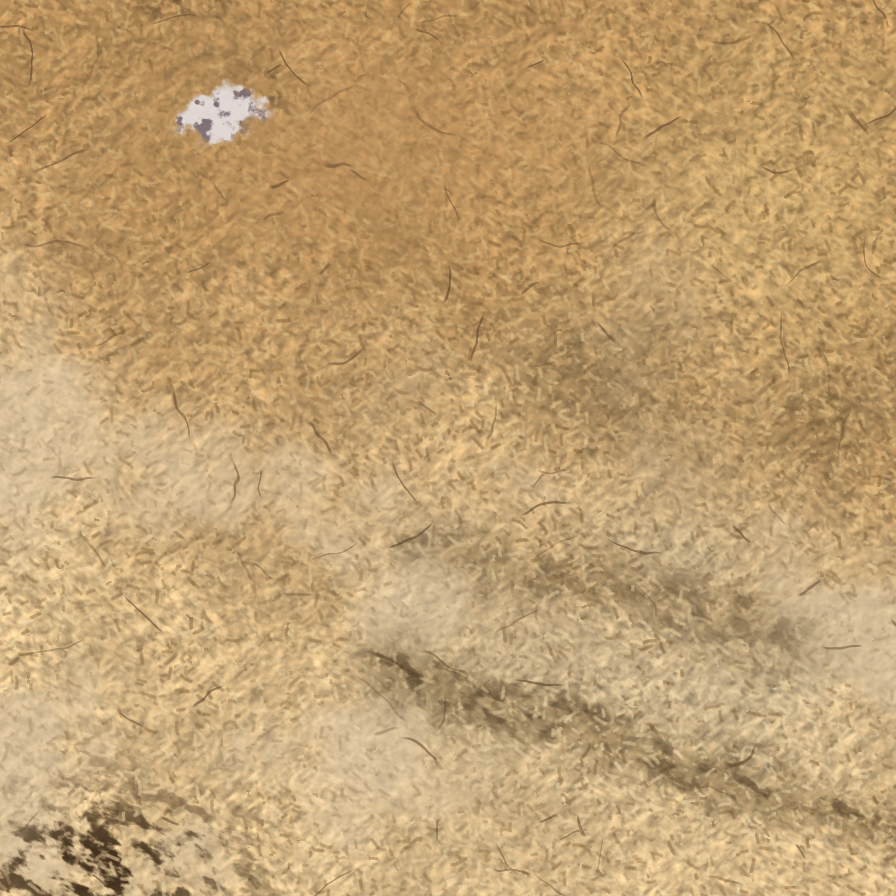
This texture is drawn by a three.js fragment shader. Its source:

```glsl
// Dry trampled grass on dusty soil, with straw, twigs, dark furrows and a chalky patch
varying vec2 vUv;

float hash(vec2 p) {
  vec3 q = fract(p.xyx * 0.1031);
  q += dot(q, q.yzx + 33.33);
  return fract((q.x + q.y) * q.z);
}

float noise(vec2 p) {
  vec2 i = floor(p), f = fract(p);
  f = f * f * (3.0 - 2.0 * f);
  return mix(mix(hash(i), hash(i + vec2(1, 0)), f.x),
             mix(hash(i + vec2(0, 1)), hash(i + vec2(1, 1)), f.x), f.y);
}

mat2 turn(float a) {
  return mat2(cos(a), -sin(a), sin(a), cos(a));
}

float fbm(vec2 p) {
  float sum = 0.0, gain = 0.53;
  for (int i = 0; i < 4; i++) {
    sum += gain * noise(p);
    p = turn(0.6) * p * 2.03 + 17.0;
    gain *= 0.5;
  }
  return sum;
}

// Soft elliptical blob
float spot(vec2 p, vec2 center, vec2 radius) {
  vec2 d = (p - center) / radius;
  return exp(-dot(d, d));
}

// Soft band around the segment from a to b
float furrow(vec2 p, vec2 a, vec2 b, float width) {
  vec2 ab = b - a;
  float t = clamp(dot(p - a, ab) / dot(ab, ab), 0.0, 1.0);
  float d = length(p - a - ab * t) / width;
  return exp(-d * d);
}

// Scattered bent strands: x is coverage, y is the tone of the top strand
vec2 strands(vec2 p, float count, float width, float chance) {
  vec2 q = p * count, result = vec2(0.0, 0.5);
  for (int j = -1; j <= 1; j++) {
    for (int i = -1; i <= 1; i++) {
      vec2 cell = floor(q) + vec2(i, j);
      vec2 seed = cell + count;
      vec2 d = q - cell - vec2(hash(seed + 3.1), hash(seed + 41.7));
      d = turn(-0.5 + 2.6 * (hash(seed + 73.3) - 0.5)) * d;
      d.y += (hash(seed + 91.9) - 0.5) * 0.7 * d.x * d.x;
      float reach = 0.3 + 0.55 * hash(seed + 117.3);
      float cover = (1.0 - smoothstep(width * 0.3, width, abs(d.y)))
                  * (1.0 - smoothstep(reach * 0.6, reach, abs(d.x)))
                  * step(hash(seed + 153.7), chance);
      if (cover > result.x) result = vec2(cover, hash(seed + 201.1));
    }
  }
  return result;
}

// Fine fibres stretched along one direction
float fibres(vec2 p, float angle) {
  vec2 q = turn(angle) * p;
  return noise(q * vec2(85, 230)) + 0.6 * noise(q * vec2(150, 290) + 31.0) - 0.8;
}

void main() {
  vec2 p = vUv;
  float broad = fbm(p * 4.0 + 5.0), patches = fbm(p * 11.0 + 23.0);
  vec2 w = p + 0.06 * (vec2(patches, fbm(p * 9.0 + 61.0)) - 0.5);

  // Ground: brown above, pale and dusty towards the lower left
  float pale = smoothstep(0.15, 1.05, 1.25 - p.y - 0.3 * p.x + (broad - 0.5) * 0.7);
  vec3 color = mix(vec3(0.71, 0.55, 0.35), vec3(0.84, 0.72, 0.53), pale);
  color *= 0.9 + 0.2 * patches;
  float bare = spot(w, vec2(0.42, 0.85), vec2(0.28, 0.13));
  color = mix(color, vec3(0.73, 0.56, 0.36), 0.6 * bare);
  float sunny = spot(w, vec2(0.88, 0.78), vec2(0.18, 0.2));
  color = mix(color, vec3(0.82, 0.69, 0.46), 0.55 * sunny);

  // Dust films and the grey washed area
  float dust = smoothstep(0.5, 0.72, fbm(p * 6.5 + 83.0)) * smoothstep(0.2, 0.7, pale);
  color = mix(color, vec3(0.85, 0.76, 0.62), 0.8 * dust);
  float grey = max(furrow(w, vec2(0.55, 0.26), vec2(0.85, 0.22), 0.11),
                   spot(w, vec2(0.75, 0.37), vec2(0.12, 0.08)));
  color = mix(color, vec3(0.77, 0.69, 0.55), 0.75 * grey);

  // Shaded furrows and darker growth
  float track = furrow(w, vec2(0.43, 0.26), vec2(1.02, 0.07), 0.03)
              + 0.6 * furrow(w, vec2(0.48, 0.4), vec2(0.88, 0.28), 0.035);
  float growth = spot(w, vec2(0.66, 0.57), vec2(0.1, 0.09))
               + 0.8 * spot(w, vec2(0.94, 0.54), vec2(0.13, 0.08));
  color = mix(color, vec3(0.5, 0.41, 0.27), clamp(0.55 * track + 0.4 * growth, 0.0, 0.75));

  // Fibre relief, lit from the upper left
  float rough = (1.0 - 0.55 * bare) * (1.0 - 0.55 * dust) * (0.65 + 0.7 * patches);
  float grain = mix(fibres(p, -0.55), fibres(p, 0.7), smoothstep(0.4, 0.65, fbm(p * 16.0)));
  vec2 lit = vec2(-0.002, 0.002);
  float relief = fbm((p - lit) * 75.0) - fbm((p + lit) * 75.0);
  color *= 1.0 + rough * (0.24 * grain + 0.42 * relief);

  // Straw in two sizes, then sparse twigs
  vec2 straw = strands(p, 74.0, 0.22, 0.7), chaff = strands(p, 122.0, 0.32, 0.6);
  vec3 shade = vec3(0.47, 0.35, 0.2), gold = mix(vec3(0.89, 0.76, 0.52), vec3(0.97, 0.88, 0.7), pale);
  color = mix(color, mix(shade, gold, smoothstep(0.1, 0.6, chaff.y)), 0.34 * rough * chaff.x);
  color = mix(color, mix(shade, gold, smoothstep(0.15, 0.65, straw.y)), 0.42 * rough * straw.x);
  vec2 twig = strands(w, 23.0, 0.045, 0.22);
  color = mix(color, vec3(0.37, 0.27, 0.17), 0.6 * twig.x * (0.4 + 0.6 * twig.y));

  // Dark gaps in the tangled clumps
  float clump = 1.1 * spot(w, vec2(0.1, 0.03), vec2(0.17, 0.08)) + 0.55 * track
              + 0.7 * spot(w, vec2(0.29, 0.905), vec2(0.04, 0.02))
              + 0.6 * spot(w, vec2(0.2, 1.0), vec2(0.06, 0.02)) + 0.2 * growth;
  float gaps = smoothstep(0.46, 0.68, fbm(turn(-0.5) * p * vec2(45, 80)));
  color = mix(color, vec3(0.27, 0.2, 0.12), clamp(clump, 0.0, 1.0) * gaps * (1.0 - 0.6 * straw.x));

  // Chalky patch with violet specks
  vec2 c = turn(0.35) * (p - vec2(0.247, 0.874));
  float edge = length(c / vec2(0.055, 0.03)) + 1.1 * (fbm(p * 60.0) - 0.5);
  vec3 chalk = mix(vec3(0.9, 0.88, 0.89), vec3(0.47, 0.42, 0.47), smoothstep(0.5, 0.72, fbm(p * 95.0 + 9.0)));
  color = mix(color, chalk, 0.88 * (1.0 - smoothstep(0.65, 1.05, edge)));

  gl_FragColor = vec4(clamp(color, 0.0, 1.0), 1.0);
}
```
